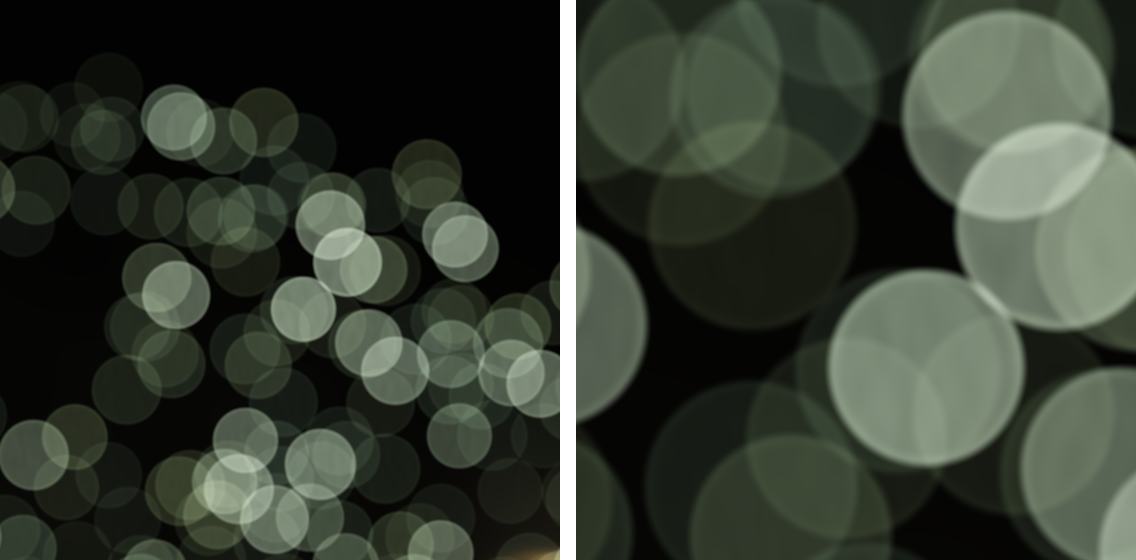
Left: the whole. Right: its middle third, enlarged.
Write a Shadertoy shader that draws this background.

```glsl
// Out-of-focus green lights: soft translucent discs of nearly equal size add up
// over a dark ground. Each grid cell scatters a few discs, a density field thins
// them out, and an exponential response keeps overlaps from clipping.

vec4 hash4(float n) {
    vec4 p = fract(n * vec4(.1031, .1030, .0973, .1099));
    p += dot(p, p.wzxy + 33.33);
    return fract((p.xxyz + p.yzzw) * p.zywx);
}

vec2 gradientAt(vec2 cell) {
    return hash4(dot(cell, vec2(17.3, 91.7)) + 400.0).xy * 2.0 - 1.0;
}

float gradientNoise(vec2 p) {
    vec2 i = floor(p), f = p - i;
    vec2 u = f * f * (3.0 - 2.0 * f);
    vec2 e = vec2(0, 1);
    float low = mix(dot(gradientAt(i), f), dot(gradientAt(i + e.yx), f - e.yx), u.x);
    float high = mix(dot(gradientAt(i + e), f - e), dot(gradientAt(i + 1.0), f - 1.0), u.x);
    return mix(low, high, u.y);
}

// Height left below the curved upper limit of the lights
float depthBelowTop(vec2 p) {
    return .93 - .3 * p.x * p.x - p.y;
}

// Chance that a light exists at p
float lightDensity(vec2 p) {
    vec2 hollow = p - vec2(.05, .42);
    float clumps = clamp(.72 + .9 * gradientNoise(p * 4.5 + 3.0), 0.0, 1.0);
    return smoothstep(-.02, .12, depthBelowTop(p)) * (1.0 - exp(-28.0 * dot(hollow, hollow))) * clumps;
}

// Flat disc with a blurred edge, a thin bright rim and faint streaks
float lensDisc(vec2 offset, float radius, float seed) {
    float d = length(offset);
    float blur = max(.0035, 1.0 / iResolution.y);
    float body = 1.0 - smoothstep(radius - blur, radius + blur, d);
    float rim = exp(-pow((d - radius * .95) / .0035, 2.0));
    float streaks = gradientNoise(offset * vec2(75, 35) + seed * 7.31);
    return body * (.94 + .17 * rim + .12 * streaks);
}

// Colour added at p by one light of a grid cell
vec3 scatteredLight(vec2 p, vec2 aspect, vec2 cell, float cellSize, float id) {
    vec4 rnd = hash4(id);
    vec2 offset = p - (cell + rnd.xy) * cellSize;
    if (dot(offset, offset) > .0046) return vec3(0);
    vec2 center = (p - offset) / aspect;
    if (rnd.z > lightDensity(center)) return vec3(0);

    // Few lights are strong, mostly near the middle
    vec4 look = hash4(id + 3110.0);
    vec2 fromCore = center - vec2(.54, .43);
    float power = .065 + .42 * pow(rnd.w, 4.0);
    power *= mix(.5, 1.0, smoothstep(-.02, .25, depthBelowTop(center)));
    power *= .65 + .65 * exp(-5.0 * dot(fromCore, fromCore));

    vec3 tint = mix(vec3(.86, 1, .62), vec3(.74, 1, .80), look.y);
    tint = mix(tint, vec3(.86, 1, .82), smoothstep(.1, .4, power));
    return tint * power * lensDisc(offset, mix(.058, .064, look.x), id);
}

void mainImage(out vec4 fragColor, in vec2 fragCoord) {
    vec2 uv = fragCoord / iResolution.xy;
    vec2 aspect = vec2(iResolution.x / iResolution.y, 1);
    vec2 p = uv * aspect;

    // Dark ground with a weak brownish haze low down
    float haze = smoothstep(.85, .1, uv.y + .25 * uv.x * uv.x);
    vec3 light = vec3(.008, .008, .006);
    light += vec3(.026, .025, .018) * haze * (.7 + .6 * gradientNoise(uv * 5.0));

    // Cells are wider than a disc, so the nearest two by two suffice
    float cellSize = .136;
    vec2 firstCell = floor(p / cellSize - .5);
    for (int i = 0; i < 16; i++) {
        vec2 cell = firstCell + vec2(i & 1, (i >> 1) & 1);
        float id = dot(cell, vec2(4, 64)) + float(i >> 2) + 101.0;
        light += scatteredLight(p, aspect, cell, cellSize, id);
    }

    // Warm glow in the lower right corner
    vec2 corner = (uv - vec2(1, 0)) * aspect;
    vec2 ember = corner * vec2(14, 60);
    light += vec3(.07, .06, .045) * exp(-35.0 * dot(corner, corner));
    light += vec3(.45, .28, .10) * exp(-dot(ember, ember));

    fragColor = vec4(1.0 - exp(-1.1 * light), 1);
}
```
